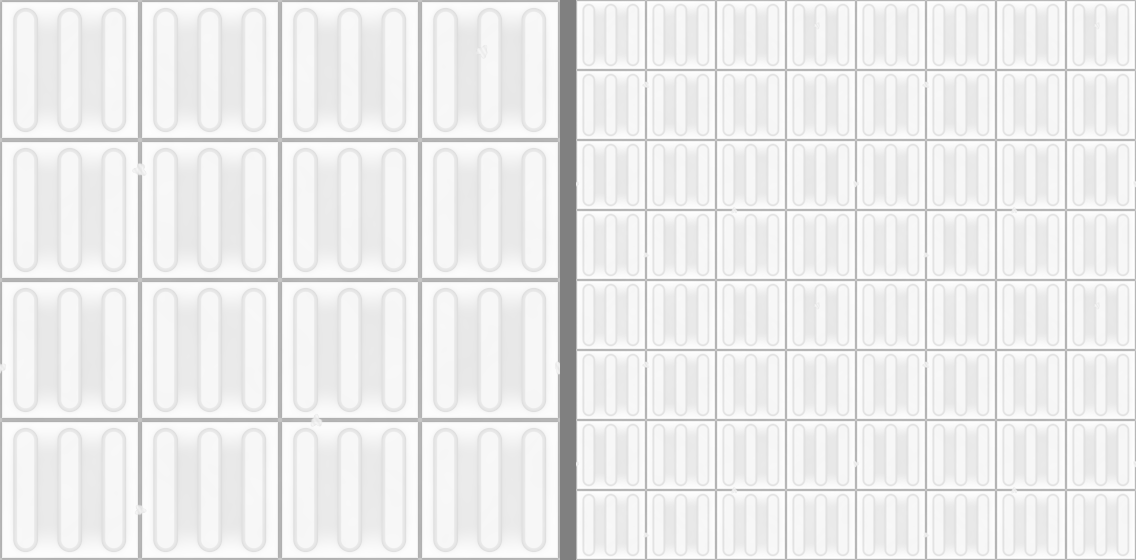
Left, the tile; right, the same tile 2 across and 2 down.
Give the GLSL for this pattern, as a Shadertoy shader.

```glsl
// White ceramic tiles, four by four, each with three raised vertical capsules.
// Capsule distances shape the rims; edge distance shades the glaze and grout.
// Hashed chips and whole-period layered sines add wear that wraps at the borders.

const float TILES = 4.0;
const float GROUT_HALF = 0.0150;    // lengths below are fractions of a tile
const float BAR_SPACING = 0.315;
const float BAR_RADIUS = 0.088;
const float BAR_HALF_SPINE = 0.355;
const float RIM_WIDTH = 0.027;
const int CHIPS = 5;
const float TAU = 6.2831853;

float hash(vec2 p) {
    return fract(sin(dot(p, vec2(127.1, 311.7))) * 4375.85);
}

// 1 inside a shape, 0 outside, softened over the given width
float fill(float d, float soft) {
    return 1.0 - smoothstep(-soft, soft, d);
}

// Smooth mottling with whole periods over the canvas
float mottle(vec2 uv) {
    vec2 a = TAU * uv;
    float broad = sin(3.0 * a.x + 2.0 * sin(2.0 * a.y)) * sin(5.0 * a.y + sin(3.0 * a.x));
    float fine = sin(17.0 * a.x + 2.0 * sin(7.0 * a.y)) * sin(13.0 * a.y + sin(11.0 * a.x));
    return 0.65 * broad + 0.35 * fine;
}

// Signed distance to the nearest of three upright capsules
float capsules(vec2 p) {
    vec2 q = p - vec2(0.498, 0.5);
    q.x -= BAR_SPACING * clamp(round(q.x / BAR_SPACING), -1.0, 1.0);
    q.y = max(abs(q.y) - BAR_HALF_SPINE, 0.0);
    return length(q) - BAR_RADIUS;
}

// Glaze: bright at the tile edge, greyer in the hollows between capsules
float glaze(vec2 edge, float variation) {
    float hollow = smoothstep(0.02, 0.23, edge.x) * smoothstep(0.01, 0.25, edge.y);
    return mix(0.988, 0.914 + 0.012 * variation, hollow);
}

// Capsule with a thin outer contour, a grey rim and a flat pale face
float addCapsule(float base, float d, float px) {
    float shade = base - 0.025 * exp(-max(d, 0.0) / 0.012);
    float rim = mix(0.915, 0.890, smoothstep(-RIM_WIDTH, 0.0, d));
    rim -= 0.025 * exp(-abs(d + 0.003) / 0.004);
    shade = mix(shade, rim, fill(d, px * 0.7));
    return mix(shade, 0.968, fill(d + RIM_WIDTH, max(px * 0.7, 0.005)));
}

// Fine parallel ridges along the joint, lighter where joints cross
float groutShade(vec2 joint) {
    vec2 a = abs(joint);
    float across = min(a.x, a.y) / GROUT_HALF;
    float crossing = fill(max(a.x, a.y) - GROUT_HALF, 0.006);
    return 0.705 + 0.05 * cos(across * TAU) + 0.07 * crossing;
}

// Small ragged pale chip, most often sitting on a vertical joint
float addChip(float base, vec2 uv, float id, float px) {
    vec2 center = vec2(hash(vec2(id, 2.3)), hash(vec2(id, 7.9)));
    if (hash(vec2(id, 5.1)) < 0.65) center.x = round(center.x * TILES) / TILES;
    vec2 v = (fract(uv - center + 0.5) - 0.5) * TILES;
    float angle = atan(v.y, v.x);
    float radius = mix(0.022, 0.042, hash(vec2(id, 9.7)));
    radius *= 1.0 + 0.22 * sin(3.0 * angle + id) + 0.12 * sin(5.0 * angle - 2.0 * id);
    float d = length(v) - radius;
    float facet = 0.945 + 0.02 * sin(dot(v, vec2(170.0, 110.0)) + id);
    float shade = facet - 0.06 * exp(-abs(d) / 0.006);
    return mix(base, shade, 0.9 * fill(d, px));
}

void mainImage(out vec4 fragColor, in vec2 fragCoord) {
    vec2 uv = fragCoord / iResolution.xy;
    vec2 grid = uv * TILES;
    vec2 p = fract(grid);
    float px = TILES / min(iResolution.x, iResolution.y);

    // Tile face with slight differences between repeats
    vec2 joint = p - round(p);
    vec2 edge = abs(joint) - GROUT_HALF;
    float variation = hash(floor(grid) + 1.7) - 0.5;
    float shade = glaze(max(edge, 0.0), variation);
    shade = addCapsule(shade, capsules(p), px);
    shade += 0.004 * mottle(uv);

    // Joints with a soft contact shadow
    float joinDist = min(edge.x, edge.y);
    shade -= 0.05 * exp(-max(joinDist, 0.0) / 0.005);
    shade = mix(shade, groutShade(joint) + 0.01 * mottle(uv.yx), fill(joinDist, px * 0.6));

    // Sparse wear
    for (int i = 0; i < CHIPS; i++) {
        shade = addChip(shade, uv, float(i) + 1.0, px);
    }

    fragColor = vec4(vec3(clamp(shade, 0.0, 1.0)), 1.0);
}
```
